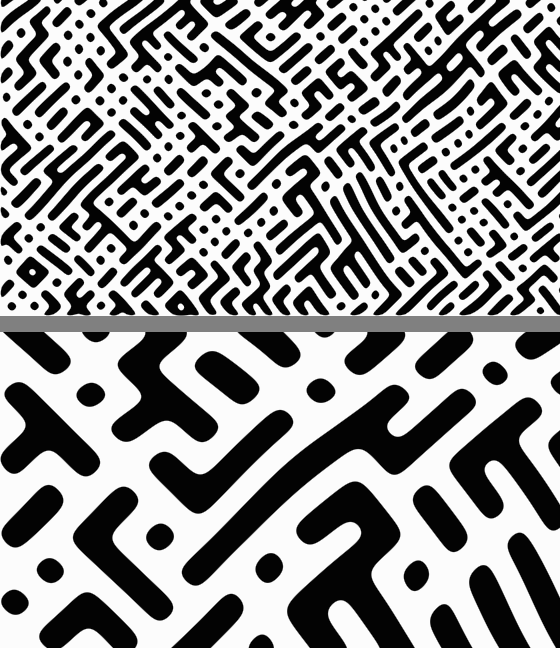
Top: the whole. Bottom: its middle third, enlarged.
A WebGL 2 fragment shader for this pattern:

```glsl
#version 300 es
precision highp float;

uniform vec2 u_resolution;
out vec4 fragColor;

// Lengths are in canvas heights
const vec3 INK = vec3(0.01);
const vec3 PAPER = vec3(0.99);
const float CELL = 0.0253;               // mean width of a stroke or gap
const float STROKE_GAIN = 0.08;          // strokes wider than gaps, in cells
const float TILT = 0.71;                 // angle of the rising strokes
const float SHARPNESS = 5.4;             // lower rounds the corners more
const float THRESHOLD = 0.5;             // higher leaves less ink
const vec2 DIAMOND_PERIOD = vec2(1.42, 0.42);
const vec2 DIAMOND_ORIGIN = vec2(0.22, 0.50);
const float REGION_NOISE = 0.06;
const float RISING_BIAS = 0.016;
const float BEND = 0.10;
const float BEND_FREQUENCY = 1.9;
const float WOBBLE = 0.013;
const float WOBBLE_FREQUENCY = 9.0;
const vec2 TURN_CHANCE = vec2(0.05, 0.30);
const vec2 BREAK_CHANCE = vec2(0.22, 0.46);
const float BRIDGE_CHANCE = 0.04;
const float MARGIN = 0.005;
const float EDGE_PIXELS = 1.2;

float hash(vec2 p) {
    vec3 h = fract(p.xyx * 0.1031);
    h += dot(h, h.yzx + 33.33);
    return fract((h.x + h.y) * h.z);
}

float noise(vec2 p) {
    vec2 i = floor(p);
    vec2 f = fract(p);
    f = f * f * (3.0 - 2.0 * f);
    return mix(mix(hash(i), hash(i + vec2(1, 0)), f.x),
               mix(hash(i + vec2(0, 1)), hash(i + vec2(1, 1)), f.x), f.y);
}

vec2 noiseOffset(vec2 p) {
    return vec2(noise(p + 17.0), noise(p + 59.0)) - 0.5;
}

// Staggered concentric diamonds: opposite quadrants share a direction
bool isRising(vec2 p) {
    vec2 q = (p - DIAMOND_ORIGIN) / DIAMOND_PERIOD + 0.5;
    q.x += 0.5 * mod(floor(q.y), 2.0);
    vec2 fromCentre = (fract(q) - 0.5) * DIAMOND_PERIOD;
    float irregular = REGION_NOISE * (noise(p * 4.0 + 31.0) - 0.5);
    return fromCentre.x * fromCentre.y + irregular < RISING_BIAS;
}

// Maze cell: even-even is a node, odd-odd a gap, the others are links.
// Each node may ink one of its two links, which spreads the ink evenly.
float cellInk(vec2 cell, vec2 odd, mat2 lattice) {
    if (odd.x == odd.y) return 1.0 - odd.x;
    vec2 node = cell - odd;
    vec2 p = lattice * node * CELL;
    float disorder = smoothstep(0.2, 0.8, noise(p * 4.5 + 83.0));
    bool turns = hash(node + 211.0) < mix(TURN_CHANCE.x, TURN_CHANCE.y, disorder);
    bool inkRising = isRising(p) != turns;
    bool linked = (odd.x > 0.5) == inkRising;
    float breaks = mix(BREAK_CHANCE.x, BREAK_CHANCE.y, disorder);
    return step(hash(cell + 407.0), linked ? 1.0 - breaks : BRIDGE_CHANCE);
}

vec2 softStep(vec2 x) {
    return 1.0 / (1.0 + exp(-SHARPNESS * x));
}

// Sum of soft rectangles, which rounds ink and gaps alike
float inkField(vec2 p, mat2 lattice) {
    vec2 q = p * lattice / CELL;
    vec2 nearest = floor(q + 0.5);
    float total = 0.0;
    for (int y = -2; y <= 2; y++) {
        for (int x = -2; x <= 2; x++) {
            vec2 cell = nearest + vec2(x, y);
            vec2 odd = mod(cell, 2.0);
            vec2 halfSize = 0.5 + STROKE_GAIN * (0.5 - odd);
            vec2 d = q - cell;
            vec2 cover = softStep(d + halfSize) - softStep(d - halfSize);
            total += cover.x * cover.y * cellInk(cell, odd, lattice);
        }
    }
    return total;
}

void main() {
    vec2 p = gl_FragCoord.xy / u_resolution.y;
    mat2 lattice = mat2(cos(TILT), sin(TILT), -sin(TILT), cos(TILT));

    // Bend the strokes broadly, then roughen their outlines
    vec2 warped = p + BEND * noiseOffset(p * BEND_FREQUENCY);
    warped += WOBBLE * noiseOffset(p * WOBBLE_FREQUENCY);

    float field = inkField(warped, lattice) - THRESHOLD;

    // Round the strokes off at the left and lower borders
    field -= 0.6 * exp(-min(p.x, p.y) / MARGIN);

    float slope = length(vec2(dFdx(field), dFdy(field)));
    float ink = clamp(0.5 + field / max(slope * EDGE_PIXELS, 1e-4), 0.0, 1.0);
    fragColor = vec4(mix(PAPER, INK, ink), 1.0);
}
```
